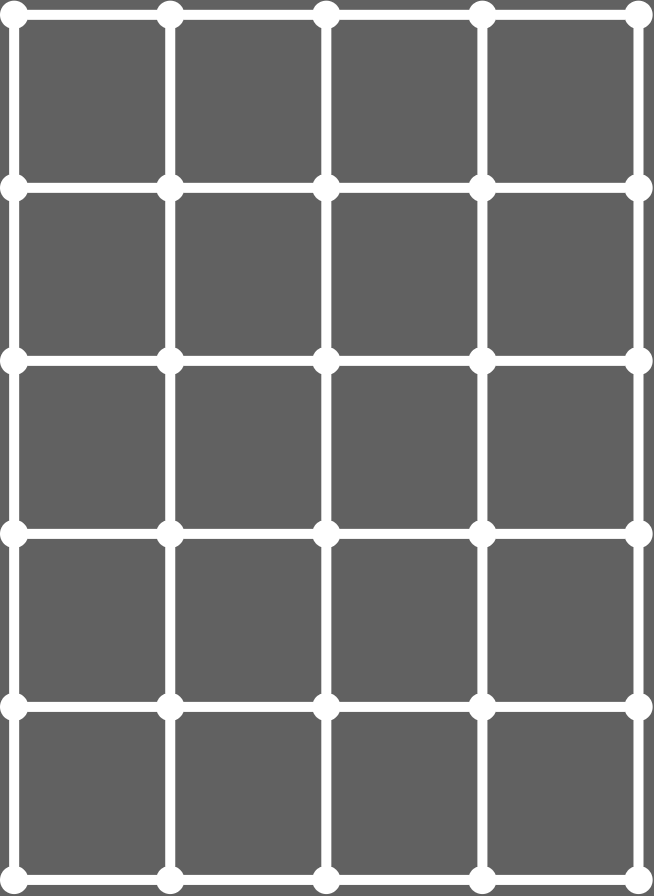
This pattern is drawn by a Shadertoy shader. Its source:

```glsl
// White grid on grey with a round dot at every crossing, 4 by 5 cells.

// Lengths are fractions of the canvas height.
const vec2 CELLS = vec2(4.0, 5.0);
const vec2 CELL_SIZE = vec2(0.1742, 0.1931);
const vec2 GRID_CENTER = vec2(0.3642, 0.5007);
const float LINE_HALF_WIDTH = 0.0056;
const float DOT_RADIUS = 0.0158;
const vec3 GROUND_COLOR = vec3(0.38);
const vec3 GRID_COLOR = vec3(1.0);

// Signed distance to the grid lines and the dots on their crossings.
float gridDistance(vec2 p) {
    vec2 halfSize = 0.5 * CELLS * CELL_SIZE;
    vec2 fromCorner = p + halfSize;

    // Offset to the nearest crossing, limited to those in the grid.
    vec2 crossing = clamp(round(fromCorner / CELL_SIZE), vec2(0.0), CELLS);
    vec2 local = fromCorner - crossing * CELL_SIZE;

    // Lines stop at the outermost crossings.
    vec2 overshoot = max(abs(p) - halfSize, 0.0);
    float vertical = length(vec2(local.x, overshoot.y));
    float horizontal = length(vec2(overshoot.x, local.y));

    float lines = min(vertical, horizontal) - LINE_HALF_WIDTH;
    float dots = length(local) - DOT_RADIUS;
    return min(lines, dots);
}

void mainImage(out vec4 fragColor, in vec2 fragCoord) {
    vec2 p = fragCoord / iResolution.y - GRID_CENTER;
    float pixel = 1.0 / iResolution.y;

    // One-pixel smooth edge.
    float coverage = clamp(0.5 - gridDistance(p) / pixel, 0.0, 1.0);
    fragColor = vec4(mix(GROUND_COLOR, GRID_COLOR, coverage), 1.0);
}
```
